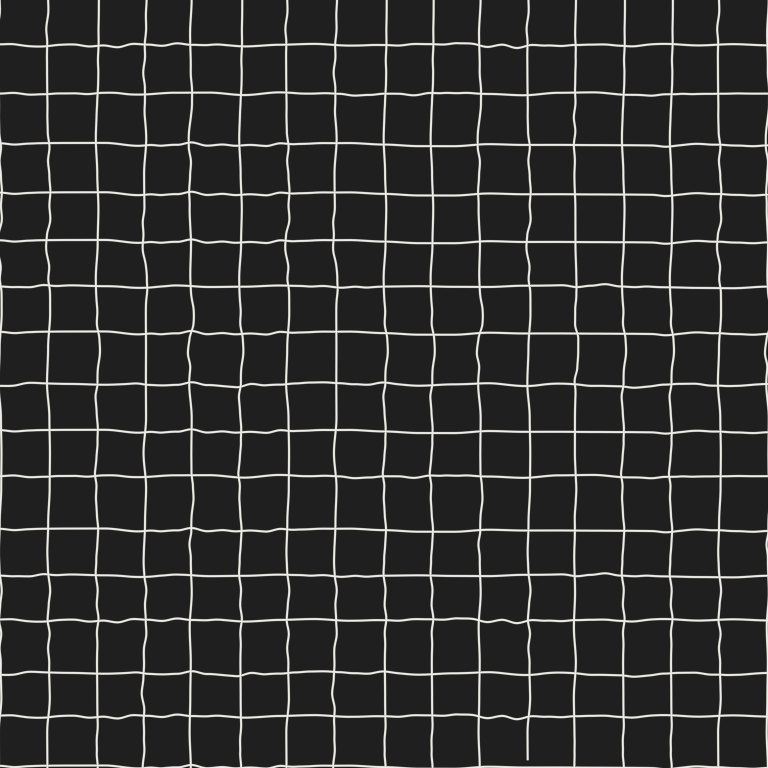
A three.js fragment shader for this pattern:

```glsl
// Hand-drawn grid of thin, wavering off-white lines on charcoal, 16 by 16 cells.
varying vec2 vUv;

const float CELLS = 16.0;
const float LINE_WIDTH = 0.0028;
const float EDGE_SOFTNESS = 0.001;
const float STROKE_VARIANTS = 5.0;
const float ROW_JITTER = 0.0042;
const float COLUMN_JITTER = 0.0018;
const float ROW_LIFT = 0.0012;
const vec3 CHARCOAL = vec3(0.122, 0.122, 0.122);
const vec3 OFF_WHITE = vec3(0.94, 0.93, 0.905);

float hash(vec2 p) {
  return fract(sin(dot(p, vec2(127.1, 311.7))) * 43758.5453);
}

// Smooth one-dimensional noise from -1 to 1
float noise(float t, float seed) {
  float knot = floor(t);
  float f = fract(t);
  float blend = f * f * (3.0 - 2.0 * f);
  float a = hash(vec2(knot, seed));
  float b = hash(vec2(knot + 1.0, seed));
  return mix(a, b, blend) * 2.0 - 1.0;
}

// Sideways drift of a pen stroke: a slow sway plus patches of small kinks
float wobble(float along, float seed) {
  float sway = 0.0022 * noise(along * 22.0, seed);
  float shaky = smoothstep(-0.3, 0.6, noise(along * 9.0, seed + 17.0));
  float kinks = 0.0024 * noise(along * 52.0, seed + 31.0);
  return sway + shaky * kinks;
}

// Lines reuse a handful of stroke shapes
float strokeSeed(float index, float family) {
  return family + floor(hash(vec2(index, family)) * STROKE_VARIANTS);
}

// Distance from the nearest line; the outermost lines keep their place
float lineDistance(float across, float along, float index, float family, float jitter) {
  float inner = step(0.5, index) * step(index, CELLS - 0.5);
  float shift = inner * jitter * (2.0 * hash(vec2(index, family + 7.0)) - 1.0);
  float center = index / CELLS + shift + wobble(along, strokeSeed(index, family));
  return abs(across - center);
}

float ink(float distanceToLine) {
  float halfWidth = 0.5 * LINE_WIDTH;
  return 1.0 - smoothstep(halfWidth - EDGE_SOFTNESS, halfWidth + EDGE_SOFTNESS, distanceToLine);
}

void main() {
  vec2 p = vUv - vec2(0.0, ROW_LIFT);
  vec2 index = floor(p * CELLS + 0.5);

  // Rows, with the top border left open
  float row = ink(lineDistance(p.y, p.x, index.y, 60.0, ROW_JITTER));
  row *= step(index.y, CELLS - 0.5);

  // Columns, one of which stops short of the bottom
  float column = ink(lineDistance(p.x, p.y, index.x, 90.0, COLUMN_JITTER));
  float isShort = 1.0 - step(0.5, abs(index.x - 11.0));
  column *= 1.0 - isShort * (1.0 - smoothstep(0.009, 0.011, vUv.y));

  gl_FragColor = vec4(mix(CHARCOAL, OFF_WHITE, max(row, column)), 1.0);
}
```
